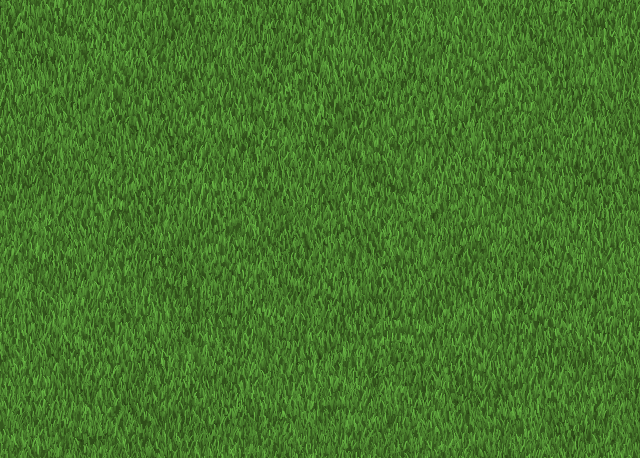
Write a WebGL 2 fragment shader that draws this texture.

```glsl
#version 300 es
precision highp float;
// Dense lawn of fine, curved grass blades layered from dark roots to bright tips.

uniform vec2 u_resolution;
out vec4 outColor;

const int LAYERS = 8;
const vec2 CELL = vec2(0.0115, 0.0219);   // blade spacing, in canvas heights
const float HALF_WIDTH = 0.0018;          // blade half width at the root
const vec3 SHADE = vec3(0.17, 0.28, 0.088);
const vec3 LIGHT = vec3(0.42, 0.72, 0.27);

vec3 hash3(vec3 p) {
    p = fract(p * vec3(0.1031, 0.1030, 0.0973));
    p += dot(p, p.yxz + 33.33);
    return fract((p.xxy + p.yxx) * p.zyx);
}

float valueNoise(vec2 p) {
    vec2 i = floor(p);
    vec2 f = fract(p);
    f = f * f * (3.0 - 2.0 * f);
    float a = hash3(vec3(i, 7.0)).x;
    float b = hash3(vec3(i + vec2(1.0, 0.0), 7.0)).x;
    float c = hash3(vec3(i + vec2(0.0, 1.0), 7.0)).x;
    float d = hash3(vec3(i + vec2(1.0, 1.0), 7.0)).x;
    return mix(mix(a, b, f.x), mix(c, d, f.x), f.y);
}

// Returns coverage in x and the position along the blade in y.
vec2 blade(vec2 p, float height, float lean, float hook, float halfWidth, float pixel) {
    float t = p.y / height;
    if (t < 0.0 || t > 1.0) return vec2(0.0);
    float centre = lean * t + hook * t * t * t;
    float slope = (lean + 3.0 * hook * t * t) / height;
    float dist = abs(p.x - centre) / sqrt(1.0 + slope * slope);
    float width = halfWidth * (1.0 - 0.55 * t);
    float side = 1.0 - smoothstep(width - 0.5 * pixel, width + 0.5 * pixel, dist);
    float ends = smoothstep(0.0, 0.08, t) * (1.0 - smoothstep(0.9, 1.0, t));
    return vec2(side * ends, t);
}

// Paints one layer of blades over the tone below it.
float paintLayer(float tone, vec2 p, float layer, float layerTone, float pixel) {
    vec2 grid = p / CELL + 10.0 * hash3(vec3(layer, 3.0, 11.0)).xy;
    vec2 home = floor(grid);
    // Lower rows come last, so nearer blades overlap those behind.
    for (int row = 0; row >= -1; row--) {
        for (int col = -1; col <= 1; col++) {
            vec2 id = home + vec2(float(col), float(row));
            vec3 place = hash3(vec3(id, layer * 5.0 + 1.0));
            vec3 form = hash3(vec3(id, layer * 5.0 + 3.0));
            vec2 local = (grid - id - place.xy) * CELL;
            float height = CELL.y * mix(0.6, 1.0, place.z);
            float lean = CELL.x * (form.x - 0.5);
            float hook = CELL.x * 0.8 * (form.y - 0.5);
            vec2 hit = blade(local, height, lean, hook, HALF_WIDTH, pixel);
            float bladeTone = layerTone + 0.56 * (form.z - 0.5) + 0.36 * (hit.y - 0.5);
            tone = mix(tone, bladeTone, hit.x);
        }
    }
    return tone;
}

void main() {
    vec2 p = gl_FragCoord.xy / u_resolution.y;
    float pixel = 1.0 / u_resolution.y;

    // Blades, from the shaded undergrowth to the sunlit top
    float tone = 0.10;
    for (int i = 0; i < LAYERS; i++) {
        float depth = float(i) / float(LAYERS - 1);
        tone = paintLayer(tone, p, float(i), mix(0.22, 0.70, depth), pixel);
    }

    // Faint clumps of thicker and thinner growth
    tone += 0.12 * (valueNoise(p * 22.0) - 0.5);

    outColor = vec4(mix(SHADE, LIGHT, clamp(tone, -0.1, 1.1)), 1.0);
}
```
